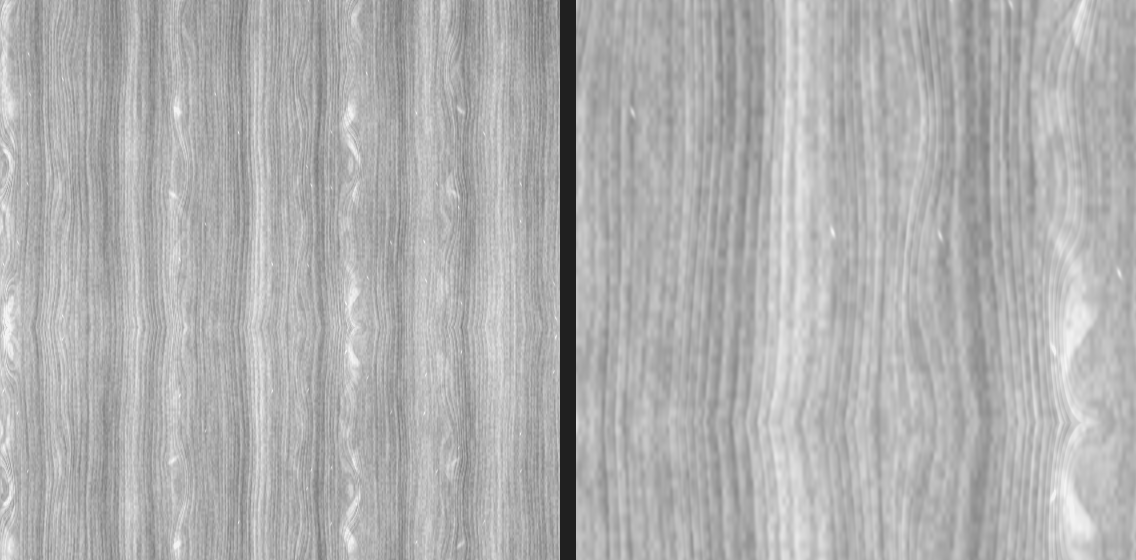
Left: the whole. Right: its middle third, enlarged.
Give the GLSL for this texture, as a Shadertoy shader.

```glsl
float hash(vec2 p) {
    p = fract(p * vec2(0.1031, 0.1137));
    p += dot(p, p.yx + 33.33);
    return fract((p.x + p.y) * p.x * 17.0);
}

// Smooth cell noise, 0 to 1
float cellNoise(vec2 p) {
    vec2 i = floor(p), f = fract(p);
    f = f * f * (3.0 - 2.0 * f);
    return mix(mix(hash(i), hash(i + vec2(1, 0)), f.x),
               mix(hash(i + vec2(0, 1)), hash(i + vec2(1, 1)), f.x), f.y);
}

float bell(float x) { return exp(-x * x); }

// Broad vertical tones: centre, half width, lift
float plankTone(float x) {
    const vec3 bands[16] = vec3[16](
        vec3(0.013, 0.014, 0.06), vec3(0.070, 0.007, -0.10), vec3(0.110, 0.018, 0.03),
        vec3(0.197, 0.022, -0.07), vec3(0.236, 0.016, 0.09), vec3(0.268, 0.015, -0.06),
        vec3(0.311, 0.013, 0.07), vec3(0.430, 0.018, -0.07), vec3(0.462, 0.015, 0.10),
        vec3(0.570, 0.009, -0.09), vec3(0.626, 0.014, 0.06), vec3(0.715, 0.020, -0.07),
        vec3(0.762, 0.022, 0.09), vec3(0.830, 0.014, -0.06), vec3(0.885, 0.024, 0.09),
        vec3(0.957, 0.018, -0.07));
    float tone = 0.672;
    for (int i = 0; i < 16; i++) tone += bands[i].z * bell((x - bands[i].x) / bands[i].y);
    return tone;
}

// Pale flecks, one candidate in each tall cell
float flecks(vec2 p) {
    vec2 grid = vec2(48.0, 30.0), id = floor(p * grid);
    vec2 centre = 0.3 + 0.4 * vec2(hash(id + 7.0), hash(id + 19.0));
    vec2 d = (fract(p * grid) - centre) / grid;
    d.x += d.y * 0.3;
    return step(0.95, hash(id + 41.0)) * exp(-dot(d * d, vec2(700000.0, 90000.0)));
}

void mainImage(out vec4 fragColor, in vec2 fragCoord) {
    vec2 uv = fragCoord / iResolution.xy;
    float x = uv.x;
    float y = abs(uv.y - 0.415);   // the boards mirror across this height

    // Slow sway, with a sharp sideways bend at the mirror line
    float sway = 0.0025 * sin(y * 13.0 + x * 19.0) + 0.0012 * sin(y * 31.0 - x * 47.0);
    sway += 0.007 * sin(x * 16.0 + 1.0) * exp(-y * 24.0);
    float tone = plankTone(x + sway);
    float u = x + sway;

    // Arched figure: centre, half width, strength
    const vec3 figures[6] = vec3[6](
        vec3(0.011, 0.014, 0.030), vec3(0.626, 0.015, 0.030), vec3(0.325, 0.014, 0.014),
        vec3(0.800, 0.015, 0.014), vec3(0.112, 0.016, 0.010), vec3(0.535, 0.016, 0.010));
    float glow = 0.0;
    for (int i = 0; i < 6; i++) {
        vec3 fig = figures[i];
        float drift = 0.005 * sin(y * 23.0 + float(i));
        float core = bell((x - fig.x - drift) / fig.y);
        u += fig.z * core * (0.6 * sin(y * 15.0 + 0.8) + 0.4 * sin(y * 37.0 + fig.x * 20.0));
        float blotch = cellNoise(vec2(x * 90.0 + sin(y * 60.0), y * 16.0 + float(i) * 9.0));
        glow += fig.z * core * smoothstep(0.45, 0.9, blotch);
    }

    // Two rows of small knots that part the grain
    for (int i = 0; i < 4; i++) {
        float row = float(i / 2);
        vec2 knot = vec2(i % 2 == 0 ? 0.308 : 0.814, 0.238) + row * vec2(0.008, 0.150);
        vec2 d = (vec2(x, y) - knot) / vec2(0.018, 0.026);
        u -= 0.011 * d.x * exp(-dot(d, d));
        d.y += d.x * 0.5;
        glow += 0.028 * exp(-dot(d * d, vec2(5.0, 25.0)));
        tone -= 0.07 * exp(-dot(d * d, vec2(3.0, 8.0)) - 0.5) * smoothstep(0.0, 0.5, d.y);
    }

    // Growth lines with uneven spacing and strength
    float phase = u * 850.0 + 3.0 * sin(u * 61.0) + 2.0 * sin(u * 137.0 + 1.0);
    float strength = 0.35 + 0.65 * cellNoise(vec2(u * 28.0, y * 3.0));
    tone += 0.055 * strength * sin(phase + 0.6 * sin(phase));
    tone += 0.020 * sin(u * 391.0 + 2.0 * sin(u * 83.0));

    // Fibres and pores, from long streaks to short specks
    tone += 0.065 * (cellNoise(vec2(u * 170.0, y * 5.0)) - 0.5);
    tone += 0.090 * (cellNoise(vec2(u * 330.0, y * 28.0 + 50.0)) - 0.5);
    tone += 0.090 * (cellNoise(vec2(x * 420.0, uv.y * 190.0)) - 0.5);

    // Paler near the mirror line, cloudy elsewhere
    tone += 0.045 * bell(y / 0.15) - 0.04 * smoothstep(0.35, 0.58, y);
    tone += 0.05 * (cellNoise(vec2(x * 14.0, y * 7.0 + 3.0)) - 0.5);
    tone += 6.0 * glow + 0.22 * flecks(vec2(x, y));

    fragColor = vec4(vec3(clamp(tone, 0.38, 0.95)), 1.0);
}
```
